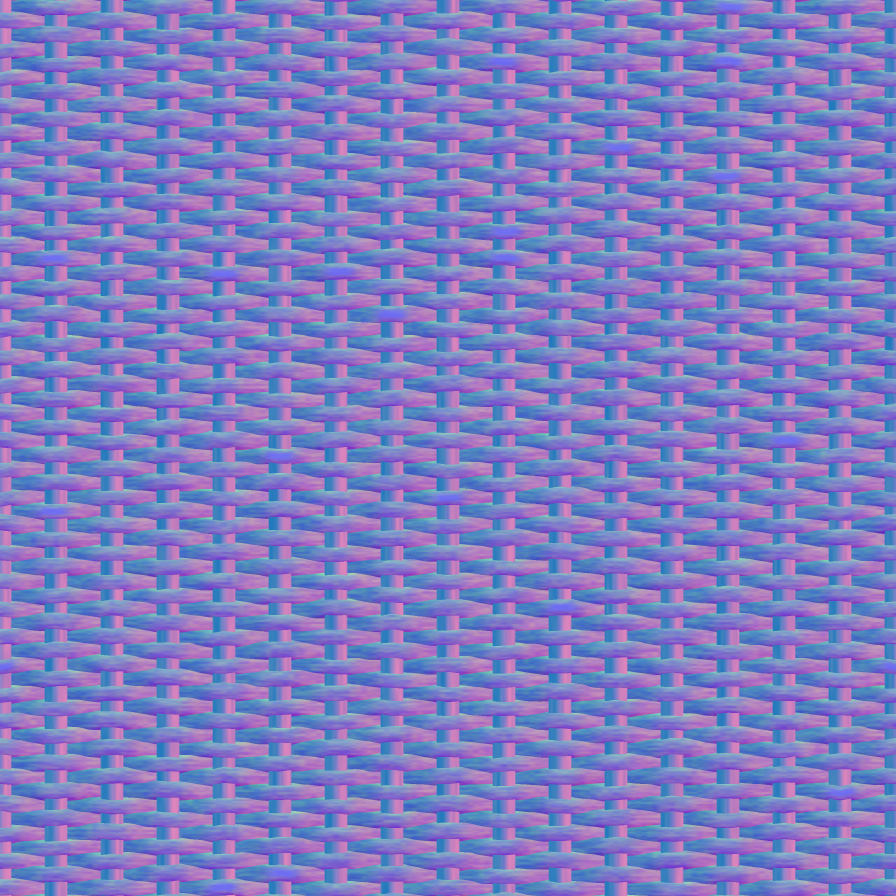
A Shadertoy shader for this texture map:

```glsl
// Tangent-space normal map of a wicker weave: flat strands over and under upright stakes.

const float STAKES = 16.0;        // stakes across
const float ROWS = 64.0;          // strands down, every other one in front of a given stake
const float STAKE_HALF = 0.2;     // half width, in stake pitches
const float STRAND_HALF = 0.54;   // half thickness, in row pitches
const float SWING = 0.25;         // height of the weave wave
const float BULGE = 0.4;          // height of the strand's round section
const float STAKE_TOP = 0.25;     // height of the stakes
const float WOBBLE = 0.3;         // strand wander, in row pitches
const float FIBRE = 0.17;         // strength of the grain
const float STRAND_TILT = 0.21;   // red swing where strands dive
const float STAKE_TILT = 0.29;    // red swing across a stake
const float FLAT_SPOT = 0.035;    // share of crowns pressed flat
const vec3 FACING = vec3(0.50, 0.49, 0.79);
const int SAMPLES = 3;            // antialiasing grid per side

float hash(vec2 cell) {
    uvec2 q = uvec2(cell) * uvec2(1597u, 3571u);
    uint n = (q.x ^ (q.y + 977u)) * 747796u + 2891u;
    n = (n ^ (n >> 15)) * 277803u;
    n = (n ^ (n >> 13)) * 668265u;
    return float((n ^ (n >> 16)) & 65535u) / 65535.0;
}

// Value noise that wraps after period cells
float noise(vec2 p, vec2 period) {
    vec2 i = floor(p), f = fract(p);
    f = f * f * (3.0 - 2.0 * f);
    vec2 a = mod(i, period), b = mod(i + 1.0, period);
    return mix(mix(hash(a), hash(vec2(b.x, a.y)), f.x),
               mix(hash(vec2(a.x, b.y)), hash(b), f.x), f.y);
}

float wrappedGrain(vec2 uv, vec2 cells) {
    return noise(uv * cells, cells) - 0.5;
}

vec3 stakeColour(float across, vec2 uv) {
    float grain = wrappedGrain(uv, vec2(320.0, 24.0));
    float tilt = clamp(across * 2.4, -1.0, 1.0);
    vec3 c = FACING + vec3(STAKE_TILT * tilt, 0.01, -0.05 * abs(tilt));
    return c + vec3(FIBRE * grain, 0.05 * grain, 0.0);
}

// along: distance from the crown in stake pitches; across: -1 bottom edge, 1 top edge
vec3 strandColour(float along, float across, vec2 crown, vec2 uv) {
    float grain = wrappedGrain(uv, vec2(48.0, 384.0));
    float fine = wrappedGrain(uv, vec2(160.0, 512.0));
    float dive = smoothstep(0.08, 0.55, abs(along));
    float v = clamp(across, -1.2, 1.2);
    float rim = sign(v) * smoothstep(0.75, 1.1, abs(v));
    float roll = (0.18 * v + 0.09 * rim) * mix(1.0, 0.5, dive);

    vec3 c = FACING;
    c.r += STRAND_TILT * dive * sign(along) + FIBRE * (0.4 * grain + 0.4 * fine);
    c.g += roll + FIBRE * (0.8 * grain + 0.6 * fine);
    c.b -= 0.04 * dive + 0.05 * abs(rim) + 0.08 * fine;

    // Rare crowns pressed flat
    float pressed = step(1.0 - FLAT_SPOT, hash(crown + 70.0));
    pressed *= (1.0 - smoothstep(0.1, 0.35, abs(along))) * (1.0 - smoothstep(0.2, 0.7, abs(v)));
    return mix(c, vec3(0.42, 0.42, 0.98), 0.8 * pressed);
}

vec3 weave(vec2 uv) {
    float u = uv.x * STAKES, y = uv.y * ROWS;

    // Stake in this column
    float offset = fract(u + 0.5) - 0.5;
    float side = offset / STAKE_HALF;
    float top = abs(side) < 1.0 ? STAKE_TOP - 0.04 * side * side : -100.0;
    vec3 colour = stakeColour(side, uv);

    // The highest of the nearby strands wins
    for (int k = -1; k <= 1; k++) {
        float row = floor(y) + float(k);
        float id = mod(row, ROWS);
        float along = mod(u - mod(id, 2.0) + 1.0, 2.0) - 1.0;
        vec2 crown = vec2(mod(floor(u - along + 0.5), STAKES), id);
        float wander = WOBBLE * (noise(vec2(u, id), vec2(STAKES, ROWS)) - 0.5);
        float ragged = 0.12 * (noise(vec2(u * 5.0, id), vec2(STAKES * 5.0, ROWS)) - 0.5);
        float thickness = STRAND_HALF * (0.92 + 0.16 * hash(crown));
        float across = (y - row - 0.5 - wander - ragged) / thickness;
        float height = SWING * cos(3.14159 * along) + BULGE * (1.0 - across * across);
        if (height > top) {
            top = height;
            float shift = 0.12 * (hash(crown + 30.0) - 0.5);
            colour = strandColour(along + shift, across, crown, uv);
        }
    }
    return colour;
}

void mainImage(out vec4 fragColor, in vec2 fragCoord) {
    vec3 sum = vec3(0.0);
    for (int j = 0; j < SAMPLES; j++)
        for (int i = 0; i < SAMPLES; i++) {
            vec2 jitter = (vec2(i, j) + 0.5) / float(SAMPLES) - 0.5;
            sum += weave(fract((fragCoord + jitter) / iResolution.xy));
        }
    fragColor = vec4(clamp(sum / float(SAMPLES * SAMPLES), 0.0, 1.0), 1.0);
}
```
